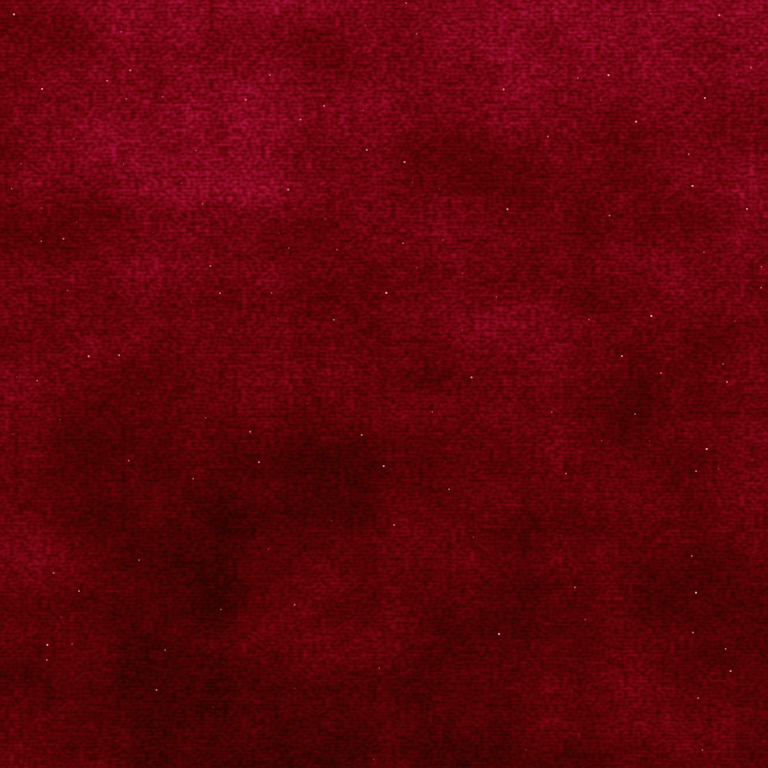
This texture is drawn by a Shadertoy shader. Its source:

```glsl
#define BASE_TONE 0.312
#define SHEEN 0.19
#define CLOUD_SCALE vec2(3.2, 5.0)
#define CLOUD_DEPTH 0.125
#define CREASE_DEPTH 0.055
#define PILE_SCALE vec2(165.0, 215.0)
#define PILE_DEPTH 0.16
#define WEAVE_ROWS 205.0
#define WEAVE_DEPTH 0.018
#define GLINT_CELLS 27.0
#define GLINT_SHARE 0.27
#define GLINT_RADIUS 0.0012

// Integer hash: two values in 0..1 per lattice cell
vec2 hash2(vec2 cell) {
    uvec2 q = uvec2(ivec2(cell) + 32768);
    q = q * 1664525u + 1013904223u;
    q.x += q.y * 1664525u;
    q.y += q.x * 1664525u;
    q ^= q >> 16u;
    q.x += q.y * 1664525u;
    q.y += q.x * 1664525u;
    q ^= q >> 16u;
    return vec2(q & 65535u) / 65535.0;
}

float cornerSlope(vec2 cell, vec2 corner, vec2 f) {
    float angle = 6.28319 * hash2(cell + corner).x;
    return dot(vec2(cos(angle), sin(angle)), f - corner);
}

float gradientNoise(vec2 p) {
    vec2 cell = floor(p), f = p - cell;
    vec2 u = f * f * f * (f * (f * 6.0 - 15.0) + 10.0);
    float low = mix(cornerSlope(cell, vec2(0, 0), f), cornerSlope(cell, vec2(1, 0), f), u.x);
    float high = mix(cornerSlope(cell, vec2(0, 1), f), cornerSlope(cell, vec2(1, 1), f), u.x);
    return mix(low, high, u.y);
}

float fbm(vec2 p) {
    float sum = 0.0, gain = 1.0;
    for (int octave = 0; octave < 6; octave++) {
        sum += gain * gradientNoise(p);
        p = p * 2.03 + vec2(17.3, 9.1);
        gain *= 0.64;
    }
    return sum;
}

// Deep red in the folds, turning crimson as the pile catches light
vec3 velvetColor(float tone) {
    float lift = max(tone - 0.25, 0.0);
    return vec3(tone, 0.01 + lift * lift * lift, 0.01 + 1.45 * lift * lift);
}

// Scattered pin-point glints, thinning out toward the bottom
float glints(vec2 uv, float pixel) {
    vec2 cell = floor(uv * GLINT_CELLS);
    vec2 center = (cell + 0.1 + 0.8 * hash2(cell + 300.0)) / GLINT_CELLS;
    vec2 chance = hash2(cell + 700.0);
    float present = step(chance.x, GLINT_SHARE * mix(0.35, 1.3, uv.y));
    float radius = GLINT_RADIUS * mix(0.6, 1.2, chance.y);
    float disc = 1.0 - smoothstep(radius - 0.6 * pixel, radius + 0.6 * pixel, length(uv - center));
    return present * disc * mix(0.25, 1.0, chance.y * chance.y);
}

void mainImage(out vec4 fragColor, in vec2 fragCoord) {
    vec2 uv = fragCoord / iResolution.y;

    // Broad sheen from above, cloudy brushed patches
    float tone = BASE_TONE + SHEEN * mix(uv.y, uv.y * uv.y * uv.y, 0.65);
    tone += CLOUD_DEPTH * fbm(uv * CLOUD_SCALE + 4.7);

    // Soft creases across and down the cloth
    float across = gradientNoise(uv * vec2(1.6, 13.0) + 31.0);
    float down = gradientNoise(uv * vec2(19.0, 1.7) + 57.0);
    tone += CREASE_DEPTH * (across + 0.7 * down);

    // Fine pile and knitted rows
    float pile = gradientNoise(uv * PILE_SCALE) + 0.5 * gradientNoise(uv * PILE_SCALE * 0.43 + 80.0);
    float wobble = gradientNoise(uv * vec2(30.0, 12.0) + 11.0);
    float rows = sin(6.28319 * (uv.y * WEAVE_ROWS + 0.4 * wobble));
    float texture_ = PILE_DEPTH * pile + WEAVE_DEPTH * rows;
    tone += texture_ * mix(0.8, 1.25, smoothstep(0.28, 0.5, tone));

    vec3 color = velvetColor(max(tone, 0.19));
    color = mix(color, vec3(0.95, 0.58, 0.52), glints(uv, 1.0 / iResolution.y));
    fragColor = vec4(color, 1.0);
}
```
